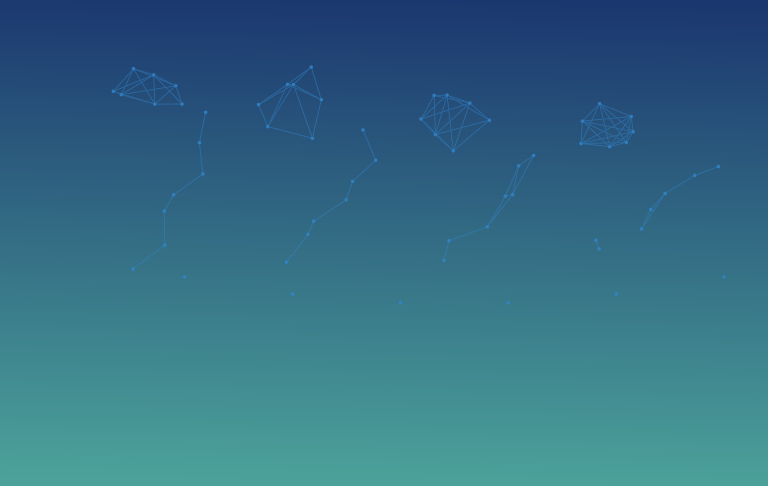
This background is drawn by a Shadertoy shader. Its source:

```glsl
const vec3 SKY_TOP = vec3(0.105, 0.215, 0.435);
const vec3 SEA_BOTTOM = vec3(0.298, 0.637, 0.606);
const vec3 NODE_BLUE = vec3(0.19, 0.52, 0.80);
const float TILT = 0.03;              // slant of the gradient
const int COLUMNS = 4;
const int NODES = 7;                  // nodes in each group
const int LOOSE_DOTS = 6;
const float COLUMN_STEP = 0.323;
const float DOT_STEP = 0.222;
const vec2 WEB_START = vec2(0.294, 0.815);
const vec2 CHAIN_START = vec2(0.365, 0.605);
const vec2 WEB_SPREAD = vec2(0.088, 0.078);
const float WEB_REACH = 0.118;        // longest link in a web
const float CHAIN_REACH = 0.092;      // longest link in a chain
const float GROUP_RADIUS = 0.22;
const float DOT_RADIUS = 0.0036;
const float LINE_HALF_WIDTH = 0.0009;
const float LINE_ALPHA = 0.52;
const float DOT_ALPHA = 0.85;
const vec4 FIELD = vec4(0.0576, 0.362, 1.492, 0.88); // left, bottom, right, top

vec2 hash22(vec2 p) {
    vec3 q = fract(p.xyx * vec3(0.1031, 0.1030, 0.0973));
    q += dot(q, q.yzx + 33.33);
    return fract((q.xx + q.yz) * q.zy);
}

float segmentDistance(vec2 p, vec2 a, vec2 b) {
    vec2 pa = p - a, ba = b - a;
    return length(pa - ba * clamp(dot(pa, ba) / dot(ba, ba), 0.0, 1.0));
}

float coverage(float signedDistance, float pixel) {
    return clamp(0.5 - signedDistance / pixel, 0.0, 1.0);
}

vec2 groupCenter(int column, bool chain) {
    float c = float(column);
    return chain ? CHAIN_START + c * vec2(COLUMN_STEP, -0.012)
                 : WEB_START + c * vec2(COLUMN_STEP, -0.027);
}

// Webs scatter around a centre; chains descend to the left
vec2 nodeOffset(int column, int index, bool chain) {
    float k = float(index), c = float(column);
    vec2 rnd = hash22(vec2(k + 3.0, c * 17.0 + (chain ? 71.0 : 5.0)));
    if (chain) {
        vec2 halfSpan = mix(vec2(0.075, 0.15), vec2(0.12, 0.08), c / 3.0);
        float along = 1.0 - 2.0 * k / float(NODES - 1);
        return halfSpan * along + (rnd - 0.5) * vec2(0.065, 0.035);
    }
    float angle = k * 2.4 + rnd.x + c;
    return WEB_SPREAD * (0.45 + 0.55 * rnd.y) * vec2(cos(angle), sin(angle));
}

float drawGroup(vec2 p, int column, bool chain, float pixel) {
    vec2 local = p - groupCenter(column, chain);
    if (length(local) > GROUP_RADIUS) return 0.0;
    float reach = chain ? CHAIN_REACH : WEB_REACH;
    float ink = 0.0;
    for (int i = 0; i < NODES; i++) {
        vec2 a = nodeOffset(column, i, chain);
        ink = max(ink, DOT_ALPHA * coverage(length(local - a) - DOT_RADIUS, pixel));
        for (int j = i + 1; j < NODES; j++) {
            vec2 b = nodeOffset(column, j, chain);
            if (distance(a, b) > reach) continue;
            float d = segmentDistance(local, a, b) - LINE_HALF_WIDTH;
            ink = max(ink, LINE_ALPHA * coverage(d, pixel));
        }
    }
    return ink;
}

// Shallow bowl of single dots under the groups
float drawLooseDots(vec2 p, float pixel) {
    float ink = 0.0;
    for (int i = 0; i < LOOSE_DOTS; i++) {
        float u = 2.0 * float(i) / float(LOOSE_DOTS - 1) - 1.0;
        vec2 dotCenter = vec2(0.38 + DOT_STEP * float(i), 0.375 + 0.055 * u * u);
        ink = max(ink, coverage(distance(p, dotCenter) - DOT_RADIUS, pixel));
    }
    return DOT_ALPHA * ink;
}

void mainImage(out vec4 fragColor, in vec2 fragCoord) {
    vec2 uv = fragCoord / iResolution.xy;
    vec2 p = fragCoord / iResolution.y;
    float pixel = 1.0 / iResolution.y;

    // Background
    float height = clamp(uv.y + TILT * (uv.x - 0.5), 0.0, 1.0);
    vec3 color = mix(SEA_BOTTOM, SKY_TOP, height);

    // Linked nodes
    float ink = drawLooseDots(p, pixel);
    for (int column = 0; column < COLUMNS; column++) {
        ink = max(ink, drawGroup(p, column, false, pixel));
        ink = max(ink, drawGroup(p, column, true, pixel));
    }

    // Clip to the field
    vec2 inset = min(p - FIELD.xy, FIELD.zw - p);
    ink *= coverage(-min(inset.x, inset.y), pixel);

    fragColor = vec4(mix(color, NODE_BLUE, ink), 1.0);
}
```
